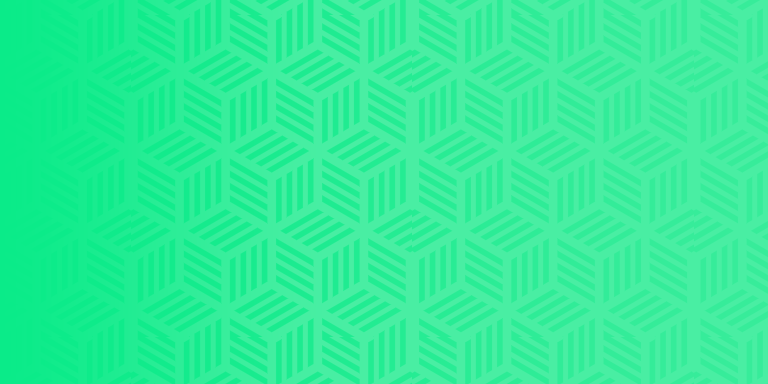
This pattern is drawn by a Shadertoy shader. Its source:

```glsl
// Striped isometric cubes on a green gradient that fades the lines out at left.
// Hexagonal cells split into three rotated faces, each holding four bars;
// the cubes sit in large tiles slightly wider than the lattice, leaving seams.

const float TAU = 6.2831853;
const float CUBE_PITCH = 0.2401;                  // cube width, canvas height = 1
const vec2 TILE_SIZE = vec2(0.7328, 0.8385);      // seam to seam
const vec2 TILE_CORNER = vec2(0.3412, 0.1224);
const vec2 CUBE_ORIGIN = vec2(0.3664, 0.4151);    // a cube centre inside the tile

const vec3 BASE_LEFT = vec3(0.035, 0.922, 0.535);
const vec3 BASE_RIGHT = vec3(0.215, 0.925, 0.605);
const vec3 LINE_COLOR = vec3(0.285, 0.935, 0.640);

mat2 rotation(float angle) {
    float c = cos(angle), s = sin(angle);
    return mat2(c, s, -s, c);
}

// Offset from the nearest centre of a pointy-top hexagonal lattice of pitch 1
vec2 hexOffset(vec2 p) {
    vec2 period = vec2(1.0, sqrt(3.0));
    vec2 a = p - period * floor(p / period + 0.5);
    vec2 shifted = p - 0.5 * period;
    vec2 b = shifted - period * floor(shifted / period + 0.5);
    return dot(a, a) < dot(b, b) ? a : b;
}

// Turn any of the three cube faces onto the lower right one
vec2 foldFace(vec2 p) {
    float angle = mod(atan(p.y, p.x) + 0.25 * TAU, TAU);
    float face = min(floor(angle * 3.0 / TAU), 2.0);
    return rotation(-face * TAU / 3.0) * p;
}

// Signed distance to the four bars of a face, negative inside
float barDistance(vec2 p, float spacing, float halfWidth, float inset) {
    float across = p.x - 0.25;
    float along = dot(p, vec2(-0.5, 0.8660254)) + 0.25;
    float nearest = (clamp(floor(across / spacing), -2.0, 1.0) + 0.5) * spacing;
    return max(abs(across - nearest) - halfWidth, abs(along) - 0.25 + inset);
}

// Coverage of the pale lines between the bars
float lineMask(vec2 p, float pixel) {
    vec2 inTile = mod(p - TILE_CORNER, TILE_SIZE);
    vec2 cube = hexOffset((inTile - CUBE_ORIGIN) / CUBE_PITCH);
    float d = barDistance(foldFace(cube), 0.1151, 0.0305, 0.047);
    float blur = 0.7 * pixel / CUBE_PITCH;
    return smoothstep(-blur, blur, d);
}

void mainImage(out vec4 fragColor, in vec2 fragCoord) {
    vec2 p = fragCoord / iResolution.y;
    float x = fragCoord.x / iResolution.x;

    // Bars show the base gradient; lines brighten quickly from the left
    vec3 base = mix(BASE_LEFT, BASE_RIGHT, smoothstep(-0.1, 1.0, x));
    vec3 lines = mix(BASE_LEFT, LINE_COLOR, smoothstep(-0.04, 0.46, x));

    vec3 color = mix(base, max(base, lines), lineMask(p, 1.0 / iResolution.y));
    fragColor = vec4(color, 1.0);
}
```
